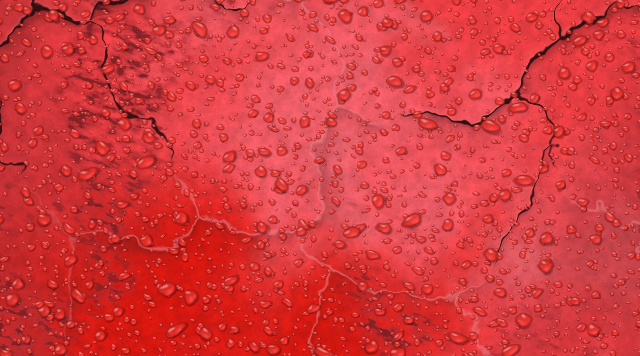
Reproduce this texture procedurally as a WebGL 2 fragment shader.

```glsl
#version 300 es
precision highp float;
// Water drops on weathered red paint with cracks, pale ridges and worn patches.
uniform vec2 u_resolution;
out vec4 fragColor;

// Paint and water colours
const vec3 RED = vec3(0.91, 0.24, 0.26);
const vec3 PINK = vec3(0.93, 0.36, 0.40);
const vec3 HAZE = vec3(0.84, 0.42, 0.46);
const vec3 DEEP = vec3(0.83, 0.09, 0.06);
const vec3 DULL = vec3(0.72, 0.18, 0.20);
const vec3 RIDGE = vec3(0.93, 0.47, 0.50);
const vec3 CRACK = vec3(0.17, 0.05, 0.06);
const vec3 GRIME = vec3(0.42, 0.11, 0.13);
const vec3 DROP = vec3(0.90, 0.19, 0.16);
const vec3 RIM = vec3(0.52, 0.07, 0.07);
const vec3 GLINT = vec3(0.97, 0.60, 0.61);

// Sizes in canvas heights
const float PLATE_SIZE = 0.52;
const float PLATE_WARP = 0.30;
const float CRACK_WIDTH = 0.0075;
const float RIDGE_WIDTH = 0.005;
const float DROP_CELL = 0.098;
const float DROP_SHRINK = 0.65;
const int DROP_LAYERS = 4;
const vec2 LIGHT = vec2(-0.5, 0.866);

vec2 hash2(vec2 p) {
  vec3 q = fract(p.xyx * vec3(0.1031, 0.1030, 0.0973));
  q += dot(q, q.yzx + 33.33);
  return fract((q.xx + q.yz) * q.zy);
}

float noise(vec2 p) {
  vec2 i = floor(p), f = fract(p);
  f = f * f * (3.0 - 2.0 * f);
  return mix(mix(hash2(i).x, hash2(i + vec2(1, 0)).x, f.x),
             mix(hash2(i + vec2(0, 1)).x, hash2(i + vec2(1, 1)).x, f.x), f.y);
}

mat2 rotation(float a) { return mat2(cos(a), sin(a), -sin(a), cos(a)); }

float fade(float lo, float hi, float x) { return 1.0 - smoothstep(lo, hi, x); }

float fbm(vec2 p) {
  float sum = 0.0, amp = 0.5;
  for (int i = 0; i < 5; i++) {
    sum += amp * noise(p);
    p = rotation(0.6) * p * 2.03 + 7.1;
    amp *= 0.5;
  }
  return sum;
}

// Distance to the nearest plate border, and the direction towards it
vec3 plateEdge(vec2 p) {
  p = p / PLATE_SIZE + 11.3;
  vec2 near = vec2(9.0), next = near;
  for (int i = 0; i < 25; i++) {
    vec2 id = floor(p) + vec2(i % 5, i / 5) - 2.0;
    vec2 site = id + 0.1 + 0.8 * hash2(id) - p;
    if (length(site) < length(near)) { next = near; near = site; }
    else if (length(site) < length(next)) next = site;
  }
  vec2 n = normalize(next - near);
  return vec3(dot(0.5 * (near + next), n) * PLATE_SIZE, n);
}

vec3 paintSurface(vec2 p, vec2 uv, float px) {
  // Broad tint: pink in the middle, deep red low left, duller at the sides
  float broad = fbm(p * 2.2 + 3.0) - 0.48;
  vec2 m = (uv - vec2(0.62, 0.56)) * vec2(1.0, 0.8);
  vec3 col = mix(RED, PINK, smoothstep(0.35, 0.95, exp(-4.5 * dot(m, m)) + 1.5 * broad));
  float haze = smoothstep(0.52, 0.72, fbm(p * 3.4 + 63.0));
  col = mix(col, HAZE, 0.6 * haze * smoothstep(0.3, 0.7, uv.x));
  col = mix(col, DEEP, fade(0.25, 0.80, length(uv * vec2(0.9, 1.4)) + broad));
  col = mix(col, DULL, 0.6 * smoothstep(0.72, 1.05, uv.x + 0.8 * broad));
  col = mix(col, DULL, 0.65 * fade(0.0, 0.2, uv.x + 0.5 * broad));
  col *= 0.86 + 0.24 * fbm(p * 46.0) + 0.06 * noise(p * 230.0);

  // Worn patches with slanted dark flecks
  float worn = smoothstep(0.50, 0.72, fbm(p * 2.6 + 21.0) + 0.16 * fade(0.1, 0.6, uv.x));
  float fleck = fbm(rotation(0.3) * p * vec2(34.0, 70.0));
  col = mix(col, DULL, worn * 0.75 * smoothstep(0.32, 0.58, fleck));
  col = mix(col, GRIME, worn * 0.75 * smoothstep(0.55, 0.70, fleck));

  // Plate borders: open cracks in some places, pale ridges in others
  vec2 warp = vec2(fbm(p * 4.5), fbm(p * 4.5 + 40.0)) - 0.48;
  vec3 edge = plateEdge(p + PLATE_WARP * warp);
  float place = noise(p * 2.3 + 5.0), side = dot(edge.yz, LIGHT);
  float open = smoothstep(0.38, 0.56, place), ridge = fade(0.30, 0.42, place);
  float ragged = 0.25 + 1.5 * noise(p * 33.0);
  col *= 1.0 - (0.45 * open + 0.25 * ridge) * max(side, 0.0) * exp(-edge.x / 0.022);
  col = mix(col, RIDGE, 0.5 * open * max(-side, 0.0) * exp(-edge.x / 0.01));
  col = mix(col, RIDGE, 0.65 * ridge * fade(0.0, RIDGE_WIDTH * ragged + px, edge.x));
  float gap = CRACK_WIDTH * open * ragged * (side > 0.0 ? 1.0 : 0.4);
  float dark = smoothstep(0.0, 0.3, open) * fade(gap - px, gap + px, edge.x);
  return mix(col, CRACK, 0.92 * dark);
}

// One scattered layer of domed drops laid over the colour below
vec3 addDrops(vec3 col, vec2 p, float size, float layer, float px) {
  float turn = 0.4 + layer * 1.1;
  p = rotation(turn) * p;
  for (int i = 0; i < 9; i++) {
    vec2 id = floor(p / size) + vec2(i % 3, i / 3) - 1.0;
    vec2 seed = id + 37.0 * layer + 100.0;
    vec2 h = hash2(seed), shape = hash2(seed + 53.0);
    if (h.x > 0.88 - 0.13 * layer) continue;
    float radius = size * mix(0.09, 0.20, h.y), soft = px / radius;
    vec2 center = (id + 0.1 + 0.8 * hash2(seed + 19.0)) * size;
    vec2 o = rotation(-turn) * (p - center) / radius;
    if (dot(o, o) > 9.0) continue;

    // Slightly stretched and lopsided outline
    float stretch = 1.0 + 0.6 * pow(shape.x, 3.0);
    vec2 q = rotation(1.6 * shape.y - 0.8) * o * vec2(1.0 / stretch, sqrt(stretch));
    q += 0.5 * vec2(noise(o * 0.9 + seed * 3.7), noise(o * 0.9 + seed * 5.3)) - 0.25;
    float d = length(q), lit = dot(q, LIGHT);
    float inside = fade(1.0 - soft, 1.0 + soft, d);

    // Cast shadow, dome, rim and glint
    col *= 1.0 - 0.36 * fade(0.85, 1.3, length(q + LIGHT * 0.2)) * (1.0 - inside);
    vec3 body = mix(DROP, col, 0.25) * (1.0 - 0.16 * lit);
    body = mix(body, RIM, smoothstep(0.62, 1.0, d) * clamp(0.58 - 0.25 * lit, 0.0, 0.9));
    body = mix(body, PINK, 0.45 * fade(0.1, 0.5, length(q + LIGHT * 0.45)));
    float spot = length((q - LIGHT * 0.55) * vec2(0.7, 1.2));
    body = mix(body, GLINT, 0.7 * fade(0.08, 0.26 + soft, spot));
    col = mix(col, body, inside);
  }
  return col;
}

void main() {
  vec2 uv = gl_FragCoord.xy / u_resolution;
  vec2 p = gl_FragCoord.xy / u_resolution.y;
  float px = 1.0 / u_resolution.y;
  vec3 col = paintSurface(p, uv, px);
  for (int i = DROP_LAYERS - 1; i >= 0; i--)
    col = addDrops(col, p, DROP_CELL * pow(DROP_SHRINK, float(i)), float(i), px);
  fragColor = vec4(col, 1.0);
}
```
